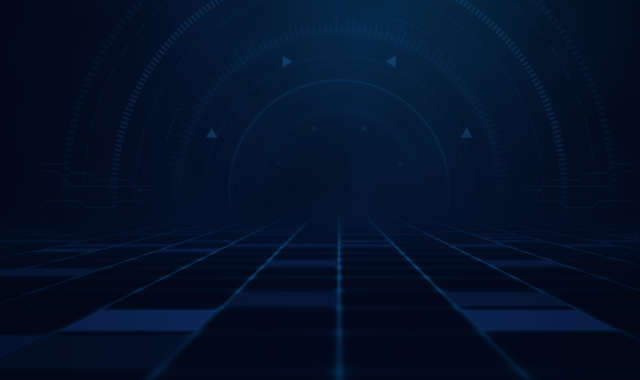
Reproduce this background procedurally as a WebGL 1 fragment shader.

```glsl
precision highp float;
// Dark blue dial of concentric rings above a glowing perspective tile floor.

uniform vec2 u_resolution;

// Lengths are in canvas heights.
const vec2 CENTER = vec2(0.8925, 0.5);   // ring centre and vanishing point
const float ROW_SCALE = 1.776;           // floor rows per inverse depth
const float ROW_SHIFT = 0.28;
const float TAU = 6.2831853;
const float DIAL_GAIN = 0.52;
const float CIRCUIT_GAIN = 0.20;
const float LINE_GAIN = 0.58;
const vec3 EDGE = vec3(0.008, 0.024, 0.085);
const vec3 NAVY = vec3(0.014, 0.080, 0.190);
const vec3 TEAL = vec3(0.006, 0.078, 0.092);
const vec3 RING = vec3(0.085, 0.250, 0.370);
const vec3 FLOOR = vec3(0.006, 0.032, 0.105);
const vec3 HAZE = vec3(0.006, 0.025, 0.050);
const vec3 TILE = vec3(0.052, 0.150, 0.310);
const vec3 LINE = vec3(0.020, 0.290, 0.430);

float px;  // height of one pixel

float hash(vec2 p) {
  return fract(sin(dot(p, vec2(127.1, 311.7))) * 43758.5);
}

float slope(vec2 cell, vec2 offset) {
  float angle = TAU * hash(cell);
  return dot(vec2(cos(angle), sin(angle)), offset);
}

float gradientNoise(vec2 p) {
  vec2 c = floor(p), f = fract(p), e = vec2(1.0, 0.0);
  vec2 s = f * f * (3.0 - 2.0 * f);
  return mix(mix(slope(c, f), slope(c + e.xy, f - e.xy), s.x),
             mix(slope(c + e.yx, f - e.yx), slope(c + 1.0, f - 1.0), s.x), s.y);
}

float gauss(float x) { return exp(-x * x); }

float fill(float dist) { return 1.0 - smoothstep(-px, px, dist); }

float ring(float r, float radius, float halfWidth) {
  return fill(abs(r - radius) - halfWidth);
}

// Repeated dashes around a ring; turn is the angle in full turns.
float dashes(float turn, float r, float count, float duty) {
  float cellLength = TAU * r / count;
  return fill((abs(fract(turn * count) - 0.5) - 0.5 * duty) * cellLength);
}

float band(float x, float lo, float hi) { return step(lo, x) * step(x, hi); }

float dial(vec2 d) {
  float r = length(d), turn = atan(d.x, d.y) / TAU;
  float tickLength = 0.012 + 0.025 * hash(vec2(floor(turn * 180.0), 3.0));
  float m = 0.32 * ring(r, 0.289, 0.0025) + 0.06 * gauss((r - 0.285) / 0.010);
  m += 0.16 * ring(r, 0.263, 0.001) + 0.24 * ring(r, 0.536, 0.001);
  m += 0.24 * ring(r, 0.329, 0.001) * dashes(turn, r, 70.0, 0.7);
  m += 0.08 * ring(r, 0.353, 0.004);
  m += 0.13 * ring(r, 0.215, 0.009) * dashes(turn, r, 130.0, 0.35);
  m += 0.06 * gauss((r - 0.205) / 0.005) + 0.10 * gauss((r - 0.420) / 0.014);
  m += 0.16 * band(r, 0.415, 0.42 + tickLength) * dashes(turn, r, 180.0, 0.35);
  m += 0.52 * ring(r, 0.592, 0.009) * dashes(turn, r, 300.0, 0.5);
  m += 0.28 * ring(r, 0.673, 0.0015) * dashes(turn, r, 60.0, 0.55);
  m += 0.20 * ring(r, 0.720, 0.009) * dashes(turn, r, 280.0, 0.5);
  float arcs = band(turn, -0.205, -0.168) + band(turn, 0.045, 0.082);
  m += 0.4 * arcs * ring(r, 0.473, 0.002) * dashes(turn, r, 190.0, 0.35);
  // Mirrored triangle markers on two circles
  for (int i = 0; i < 4; i++) {
    float outer = mod(float(i), 2.0), low = floor(float(i) / 2.0);
    float angle = TAU * (0.0625 + 0.122 * low);
    vec2 q = vec2(abs(d.x), d.y) - mix(0.175, 0.366, outer) * vec2(sin(angle), cos(angle));
    // The upper pair leans towards the axis
    float lean = mix(0.5, 0.0, low);
    q = vec2(q.x * cos(lean) + q.y * sin(lean), q.y * cos(lean) - q.x * sin(lean));
    q.y *= 2.0 * low - 1.0;
    float tri = max(abs(q.x) * 0.866 + q.y * 0.5, -q.y) - mix(0.0042, 0.0088, outer);
    m += mix(0.4, 0.85, outer) * fill(tri);
  }
  return m * smoothstep(-0.14, 0.16, d.y);
}

float ramp(float x, float start, float rise) { return clamp(x - start, 0.0, rise); }

// Stepped circuit traces, mirrored on both sides
float circuits(float x, float y) {
  float a = 0.010 + ramp(x, 0.706, 0.040);
  float b = ramp(x, 0.530, 0.026) + ramp(x, 0.634, 0.018) + ramp(x, 0.700, 0.024);
  float c = ramp(x, 0.667, 0.017) - ramp(x, 0.500, 0.024) - ramp(x, 0.580, 0.017)
          - ramp(x, 0.770, 0.017) - 0.005;
  float dist = min(abs(y - a), min(abs(y - b), abs(y - c)));
  float reach = smoothstep(0.44, 0.56, x) * (1.0 - smoothstep(0.74, 0.83, x));
  return reach * fill(dist - 0.001) + 0.6 * fill(length(vec2(x - 0.526, y)) - 0.005);
}

float tile(vec2 cell, float column, float row) {
  return step(abs(cell.x - column) + abs(cell.y - row), 0.5);
}

float tileLight(vec2 c) {
  float near = tile(c, -2.0, 5.0) + 0.9 * tile(c, 1.0, 5.0) + 0.5 * tile(c, -3.0, 4.0)
    + 0.28 * tile(c, -2.0, 4.0) + 0.42 * tile(c, -1.0, 6.0) + 0.5 * tile(c, 1.0, 6.0)
    + 0.55 * (tile(c, -4.0, 8.0) + tile(c, -5.0, 8.0) + tile(c, -1.0, 9.0) + tile(c, 2.0, 9.0))
    + 0.65 * (tile(c, -3.0, 11.0) + tile(c, -5.0, 11.0));
  return near + 0.6 * step(11.5, c.y) * step(0.70, hash(c));
}

vec3 floorColor(float x, float depth) {
  vec2 grid = vec2(x / depth, ROW_SCALE / depth + ROW_SHIFT);
  vec2 toWorld = vec2(depth, depth * depth / ROW_SCALE);
  vec2 f = fract(grid), gap = min(f, 1.0 - f) * toWorld;
  float blur = 0.0022 + 0.045 * depth * depth;
  vec2 inside = smoothstep(vec2(0.0), vec2(blur) + px, gap);
  float across = gauss(gap.x / blur), along = gauss(gap.y / blur);
  float focus = LINE_GAIN * gauss(x / 0.75) * (0.5 + 0.5 * gauss((depth - 0.19) / 0.12));
  vec3 col = FLOOR * (0.75 + 0.25 * gauss(x / 0.7)) + HAZE * gauss((depth - 0.08) / 0.11);
  col += TILE * 0.8 * tileLight(floor(grid)) * inside.x * inside.y * (0.5 + 0.5 * gauss(x / 0.9));
  col += LINE * focus * (across + 0.14 * along * smoothstep(0.10, 0.18, depth));
  return col + LINE * 0.5 * focus * gauss(gap.x / (2.5 * blur)) * gauss(gap.y / (1.5 * blur));
}

void main() {
  px = 1.0 / u_resolution.y;
  vec2 p = gl_FragCoord.xy * px, d = p - CENTER;
  float side = abs(d.x);
  // Backdrop with a teal glow at the top and faint clouds
  vec3 col = mix(EDGE, NAVY, gauss(side / 0.62));
  col += TEAL * gauss(length((p - vec2(1.06, 1.02)) * vec2(1.0, 1.25)) / 0.46);
  float cloud = gradientNoise(p * 5.0) + 0.5 * gradientNoise(p * 11.0);
  col *= 1.0 + 0.12 * cloud;
  float shade = gauss(length((d - vec2(-0.08, 0.03)) * vec2(1.0, 1.1)) / 0.15);
  col *= 1.0 - 0.20 * shade * (1.0 - smoothstep(0.010, 0.040, d.x + 0.03 * cloud));
  // Faint dot lattice at the sides
  vec2 dotCell = (fract(p / 0.037) - 0.5) * 0.037;
  col += RING * 0.08 * fill(length(dotCell) - 0.0015) * smoothstep(0.55, 0.75, side) * step(0.58, p.y);
  col += RING * (DIAL_GAIN * dial(d) + CIRCUIT_GAIN * circuits(side, d.y));
  // Floor emerging from the mist
  float depth = max(-d.y, 0.02);
  col = mix(col, floorColor(d.x, depth), smoothstep(0.045, 0.18, -d.y));
  gl_FragColor = vec4(col, 1.0);
}
```
